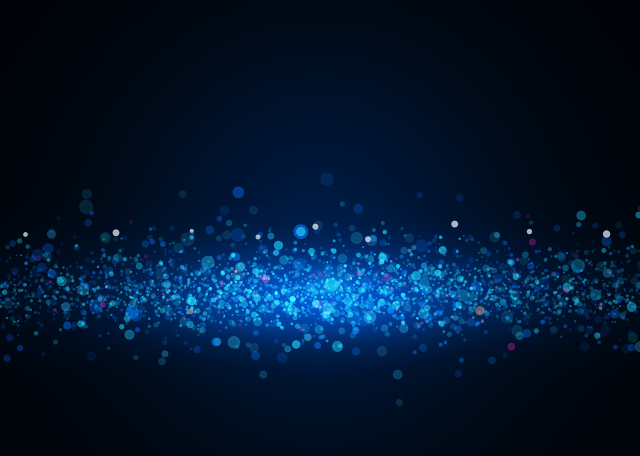
Reproduce this background procedurally as a Shadertoy shader.

```glsl
// A glowing band of blue and cyan bokeh discs across a dark navy space.
// Soft elliptical glows form the backdrop; hashed grids of growing cell size
// scatter the discs, with density and light fading away from the band.

const float BAND_Y = 0.355;
const int LAYERS = 10;
const vec3 NAVY = vec3(0.0, 0.027, 0.06);
const vec3 BLUE = vec3(0.02, 0.34, 0.88);
const vec3 CYAN = vec3(0.10, 0.80, 1.0);
const vec3 TEAL = vec3(0.14, 0.53, 0.70);
const vec3 MAGENTA = vec3(0.66, 0.04, 0.48);
const vec3 GOLD = vec3(0.85, 0.55, 0.16);
const vec3 WHITE = vec3(0.86, 0.90, 0.94);

vec3 hash3(vec2 cell, float seed) {
    vec3 k = vec3(dot(cell, vec2(127.1, 311.7)),
                  dot(cell, vec2(269.5, 183.3)),
                  dot(cell, vec2(419.2, 371.9)));
    return fract(sin(k + seed * 17.31) * 43758.5453);
}

float glow(vec2 offset, vec2 size) {
    vec2 q = offset / size;
    return exp(-dot(q, q));
}

// Filled disc with a slightly brighter rim and a smooth edge
float disc(vec2 offset, float radius, float pixel) {
    float d = length(offset);
    float fill = 1.0 - smoothstep(radius - 0.7 * pixel, radius + 0.7 * pixel, d);
    return fill * (0.86 + 0.14 * smoothstep(0.6, 0.95, d / radius));
}

vec3 screenBlend(vec3 base, vec3 light) {
    return 1.0 - (1.0 - base) * (1.0 - clamp(light, 0.0, 1.0));
}

vec3 backdrop(vec2 p, float midX) {
    vec2 c = p - vec2(midX, BAND_Y);
    vec3 col = NAVY * (0.4 + 0.6 * glow(c, vec2(0.8, 0.75)));
    col += vec3(0.0, 0.078, 0.20) * glow(c - vec2(0.0, 0.11), vec2(0.40, 0.42));
    col += vec3(0.0, 0.065, 0.17) * glow(c, vec2(0.65, 0.11));
    col += vec3(0.01, 0.18, 0.42) * glow(c + vec2(0.0, 0.01), vec2(0.32, 0.085));
    return col;
}

vec3 discColor(float pick, float core) {
    vec3 col = pick < 0.46 - 0.22 * core ? BLUE : (pick < 0.70 - 0.2 * core ? TEAL : CYAN);
    if (pick > 0.955) col = MAGENTA;
    if (pick > 0.988) col = GOLD;
    return col;
}

// One scattered grid; size runs from 0 (fine dust) to 1 (large discs)
vec3 discLayer(vec3 col, vec2 p, float midX, float size, float seed, float pixel) {
    float cellSize = mix(0.014, 0.062, size * size);
    vec2 home = floor(p / cellSize);
    for (int j = -1; j <= 1; j++)
    for (int i = -1; i <= 1; i++) {
        vec2 cell = home + vec2(i, j);
        vec3 place = hash3(cell, seed);
        vec3 look = hash3(cell + 53.0, seed);
        vec2 center = (cell + place.xy) * cellSize;
        vec2 c = center - vec2(midX, BAND_Y);
        float spread = c.y > 0.0 ? mix(0.065, 0.17, size * size) : mix(0.05, 0.135, size * size);
        float density = exp(-c.y * c.y / (spread * spread));
        density *= 0.55 + 0.4 * exp(-c.x * c.x / 0.25);
        float shown = step(place.z, density - 0.012);
        float core = glow(c, vec2(0.42, 0.075));
        float radius = cellSize * mix(0.12, 0.25, look.x * look.x);
        float light = mix(0.25, 1.05, look.y * look.y) + 0.25 * core;
        light *= 0.58 + 0.42 * exp(-c.x * c.x / 0.18);
        light *= mix(1.1, 0.8, size);
        vec3 tint = discColor(look.z, core);
        col = screenBlend(col, tint * light * shown * disc(p - center, radius, pixel));
    }
    return col;
}

void mainImage(out vec4 fragColor, in vec2 fragCoord) {
    float pixel = 1.0 / iResolution.y;
    vec2 p = fragCoord * pixel;
    float aspect = iResolution.x * pixel;
    float midX = 0.5 * aspect;
    vec3 col = backdrop(p, midX);

    // Scattered discs, from large to fine
    for (int i = LAYERS - 1; i >= 0; i--) {
        float size = float(i) / float(LAYERS - 1);
        col = discLayer(col, p, midX, size, float(i) + 1.0, pixel);
    }

    // Hot core and a ringed disc above it
    vec2 hot = p - vec2(midX + 0.025, BAND_Y + 0.02);
    col = screenBlend(col, CYAN * 0.65 * disc(hot, 0.015, 2.0 * pixel));
    col = screenBlend(col, CYAN * 0.25 * glow(hot, vec2(0.05, 0.03)));
    vec2 ringed = p - vec2(midX - 0.042, 0.492);
    col = screenBlend(col, BLUE * 0.75 * disc(ringed, 0.016, pixel));
    col = screenBlend(col, CYAN * 0.7 * disc(ringed, 0.010, pixel));

    // Row of pale sparks along the upper fringe
    for (int i = 0; i < 9; i++) {
        vec3 h = hash3(vec2(float(i), 7.0), 3.0);
        vec2 center = vec2((float(i) + 0.15 + 0.7 * h.x) / 9.0 * aspect, 0.475 + 0.035 * h.y);
        float spark = disc(p - center, mix(0.004, 0.008, h.z), pixel);
        col = mix(col, WHITE, 0.88 * spark);
    }
    fragColor = vec4(col, 1.0);
}
```
